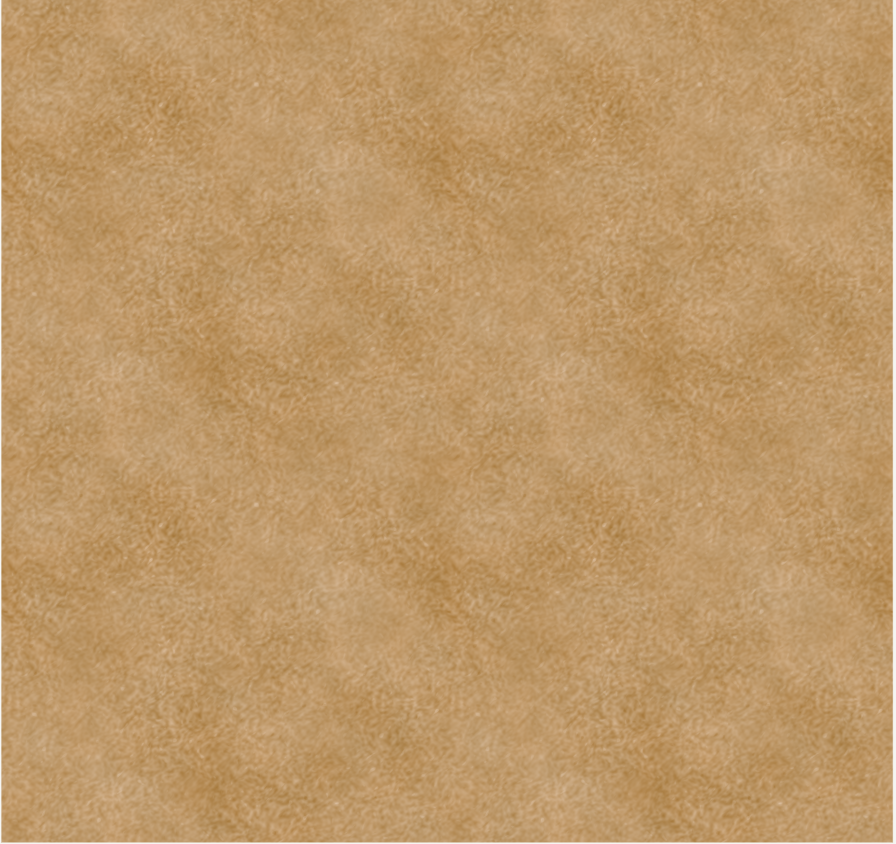
Give the GLSL for this texture, as a Shadertoy shader.

```glsl
// Draws a seamless tan parchment: soft diagonal clouds under a fine leathery grain.

// Random unit gradient for a lattice cell
vec2 gradientAt(vec2 cell) {
    vec3 h = fract(cell.xyx * vec3(0.1031, 0.1030, 0.0973));
    h += dot(h, h.yzx + 33.33);
    float angle = 6.2832 * fract((h.x + h.y) * h.z);
    return vec2(cos(angle), sin(angle));
}

// Gradient noise that repeats after a whole number of cells
float noise(vec2 p, vec2 period, float seed) {
    vec2 i = floor(p), f = p - i;
    vec2 w = f * f * f * (f * (f * 6.0 - 15.0) + 10.0);
    vec4 corner;
    for (int k = 0; k < 4; k++) {
        vec2 o = vec2(k & 1, k >> 1);
        corner[k] = dot(gradientAt(mod(i + o, period) + seed), f - o);
    }
    vec2 rows = mix(corner.xz, corner.yw, w.x);
    return mix(rows.x, rows.y, w.y);
}

// Noise on diagonal axes; whole-number counts keep it seamless over a unit tile
float diagonalNoise(vec2 uv, vec2 count, float seed) {
    return noise(vec2(uv.x + uv.y, uv.x - uv.y) * count, count, seed);
}

void mainImage(out vec4 fragColor, in vec2 fragCoord) {
    vec2 canvas = fragCoord / iResolution.xy;

    // The sheet repeats about twice each way
    vec2 uv = canvas / vec2(0.495, 0.498) + vec2(0.13, 0.37);

    // A slight warp hides the lattice of the grain
    vec2 warped = uv + 0.010 * vec2(noise(uv * 16.0, vec2(16.0), 11.0),
                                    noise(uv * 16.0, vec2(16.0), 47.0));

    // Clouds and mottling, stretched from upper left to lower right
    float cloud = diagonalNoise(uv, vec2(3.0, 2.0), 5.0);
    float patches = diagonalNoise(warped, vec2(7.0, 5.0), 71.0);
    float mottle = diagonalNoise(warped, vec2(15.0, 14.0), 103.0);

    // Grain leaning to the upper right, rougher in some patches than in others
    float grain = diagonalNoise(warped, vec2(46.0, 56.0), 151.0);
    float fine = diagonalNoise(warped, vec2(72.0, 84.0), 211.0);
    float rough = 1.0 + 0.6 * noise(uv * 5.0, vec2(5.0), 307.0) - 0.3 * cloud;

    float tone = 1.7 * cloud + 1.6 * patches + 1.3 * mottle;
    tone += rough * (2.6 * grain + 2.2 * fine);

    // Sparse pale flecks and dark pits
    float fleck = diagonalNoise(warped, vec2(38.0, 48.0), 401.0);
    tone += 1.9 * rough * smoothstep(0.36, 0.58, fleck);
    tone -= 1.4 * rough * smoothstep(0.38, 0.60, -fleck);

    // Tan that pales and greys as it lightens, with a faint drift in warmth
    vec3 color = vec3(0.743, 0.594, 0.406) + tone * vec3(0.021, 0.029, 0.043);
    float warmth = noise(uv * 9.0, vec2(9.0), 503.0) + 0.7 * mottle;
    color += warmth * vec3(0.014, -0.002, -0.014);

    // Hairline pale margin on the left, bottom and right
    float margin = 1.0 - smoothstep(0.0005, 0.0025, canvas.x);
    margin = max(margin, 1.0 - smoothstep(0.0008, 0.0028, canvas.y));
    margin = max(margin, smoothstep(0.9955, 0.9975, canvas.x));
    color = mix(color, vec3(0.96, 0.96, 0.95), margin);

    fragColor = vec4(color, 1.0);
}
```
